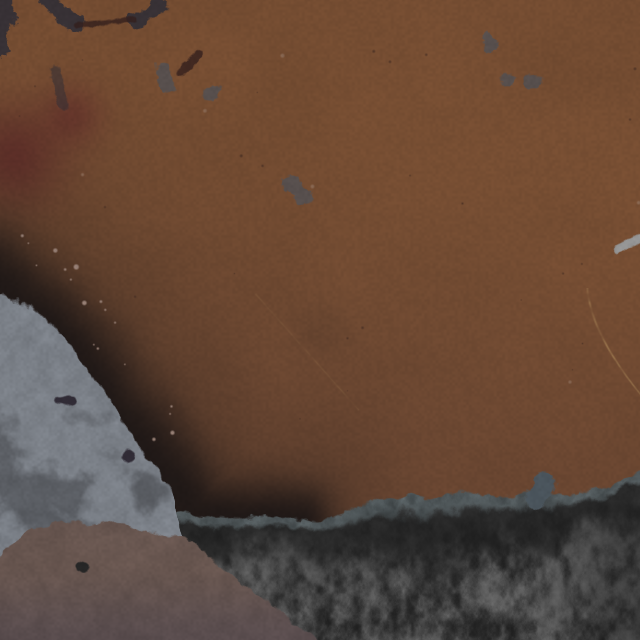
Reproduce this texture procedurally as a WebGL 1 fragment shader.

```glsl
precision highp float;
// Weathered painted metal: a rust-brown sheet with shadow, stain and chips,
// beside a pale patch, a pinkish mound and a grimy ledge.
// Bent-line height profiles bound the layers; value noise roughens them.
uniform vec2 u_resolution;

float hash(vec2 p) { return fract(sin(dot(p, vec2(127.1, 311.7))) * 43758.5); }

float noise(vec2 p) {
  vec2 i = floor(p), f = fract(p);
  f = f * f * (3.0 - 2.0 * f);
  return mix(mix(hash(i), hash(i + vec2(1, 0)), f.x),
             mix(hash(i + vec2(0, 1)), hash(i + vec2(1, 1)), f.x), f.y);
}

float fbm(vec2 p) {
  float sum = 0.0, amp = 0.5;
  for (int i = 0; i < 5; i++) {
    sum += amp * noise(p);
    p = p * 2.03 + vec2(7.3, 3.1);
    amp *= 0.5;
  }
  return sum;
}

// Distance to a segment from s.xy to s.zw
float segment(vec2 p, vec4 s) {
  vec2 d = s.zw - s.xy, q = p - s.xy;
  return length(q - d * clamp(dot(q, d) / dot(d, d), 0.0, 1.0));
}

float cover(float d) {
  float w = max(0.002, 0.7 / u_resolution.y);
  return 1.0 - smoothstep(-w, w, d);
}

float glow(vec2 p, vec2 c, float r) { vec2 q = (p - c) / r; return exp(-dot(q, q)); }

// Ragged flake; n is signed noise
float chip(vec2 p, float n, vec4 s, float r) { return cover(segment(p, s) - r + n * r * 1.9); }

// Height profiles: slopes that change at given places
float bend(float x, float start, float slope) { return slope * max(x - start, 0.0); }
float patchTop(float x) {
  return 0.537 - 0.24 * x - bend(x, 0.05, 0.8) - bend(x, 0.1, 0.4) - bend(x, 0.27, 3.0);
}
float ledgeTop(float x) {
  return 0.204 - 0.03 * x + bend(x, 0.5, 0.38) - bend(x, 0.58, 0.25) - bend(x, 0.7, 0.1) + bend(x, 0.9, 0.3);
}
float moundTop(float x) {
  return 0.13 + 0.9 * x - bend(x, 0.05, 0.75) - bend(x, 0.12, 0.27) - bend(x, 0.28, 0.65);
}

vec3 rustSheet(vec2 p) {
  vec3 col = mix(vec3(0.415, 0.275, 0.195), vec3(0.46, 0.302, 0.195), smoothstep(0.25, 0.95, p.y + 0.2 * p.x));
  col *= 0.95 + 0.1 * fbm(p * 9.0);
  float stain = 0.7 * glow(p, vec2(0.02, 0.755), 0.075) + 0.5 * glow(p, vec2(0.115, 0.82), 0.045);
  col = mix(col, vec3(0.36, 0.15, 0.15), stain);
  float d = min(segment(p, vec4(-0.02, 0.57, 0.1, 0.46)), segment(p, vec4(0.1, 0.46, 0.3, 0.2)));
  d = min(d, segment(p, vec4(0.3, 0.2, 0.47, 0.185)) * 1.25) + (fbm(p * 11.0) - 0.5) * 0.025;
  float shade = 0.75 * exp(-d * d / 0.0056) + 0.22 * exp(-d * d / 0.045);
  shade += 0.1 * glow(p, vec2(0.5, 0.48), 0.045);
  return mix(col, vec3(0.115, 0.09, 0.085), min(shade, 1.0));
}

vec3 addMarks(vec3 col, vec2 p) {
  float n = fbm(p * 75.0) - 0.5;
  // Dark flakes and cracks
  float dark = chip(p, n, vec4(0.0, 0.93, 0.008, 1.0), 0.015);
  dark = max(dark, chip(p, n, vec4(0.075, 0.995, 0.12, 0.96), 0.012));
  dark = max(dark, chip(p, n, vec4(0.21, 0.967, 0.25, 0.99), 0.011));
  dark = max(dark, chip(p, n, vec4(0.085, 0.89, 0.1, 0.835), 0.008) * 0.6);
  col = mix(col, vec3(0.19, 0.18, 0.21), dark * 0.9);
  float crack = chip(p, n, vec4(0.12, 0.96, 0.21, 0.97), 0.004);
  crack = max(crack, chip(p, n, vec4(0.28, 0.885, 0.31, 0.915), 0.006));
  col = mix(col, vec3(0.2, 0.12, 0.11), crack * 0.8);
  // Blue-grey chips
  float blue = chip(p, n, vec4(0.455, 0.714, 0.478, 0.69), 0.012);
  blue = max(blue, chip(p, n, vec4(0.255, 0.895, 0.263, 0.865), 0.011));
  blue = max(blue, chip(p, n, vec4(0.763, 0.937, 0.768, 0.932), 0.011));
  blue = max(blue, chip(p, n, vec4(0.79, 0.88, 0.796, 0.876), 0.011));
  blue = max(blue, chip(p, n, vec4(0.827, 0.872, 0.834, 0.872), 0.01));
  blue = max(blue, chip(p, n, vec4(0.325, 0.853, 0.333, 0.857), 0.01));
  col = mix(col, vec3(0.32, 0.31, 0.32), blue * 0.85);
  // Curved and straight scratches
  float arc = 0.918 + 1.6 * pow(max(0.55 - p.y, 0.0), 1.65);
  float line = cover(abs(p.x - arc) - 0.0015) * step(0.38, p.y) * step(p.y, 0.55);
  line = max(line, 0.3 * cover(segment(p, vec4(0.4, 0.54, 0.56, 0.36)) - 0.001));
  col = mix(col, vec3(0.6, 0.46, 0.3), line * noise(p * 95.0));
  return mix(col, vec3(0.58), chip(p, n, vec4(0.967, 0.612, 1.0, 0.628), 0.006));
}

vec3 addSpecks(vec3 col, vec2 p) {
  for (int i = 0; i < 32; i++) {
    float k = float(i), x = hash(vec2(k, 1.7)), y = hash(vec2(k, 5.3)), size = hash(vec2(k, 9.1));
    vec2 nearEdge = vec2(x * 0.27, patchTop(x * 0.27) + 0.02 + 0.13 * y);
    float bright = cover(length(p - nearEdge) - 0.004 * size * size);
    col = mix(col, vec3(0.58, 0.49, 0.45), bright * step(0.45, size));
    float dot2 = cover(length(p - vec2(x, 0.28 + 0.7 * y)) - 0.003 * size);
    col = mix(col, mix(vec3(0.23, 0.15, 0.12), vec3(0.58, 0.47, 0.4), step(0.72, size)), 0.6 * dot2);
  }
  return col;
}

vec3 ledge(vec2 p, float depth) {
  float blotch = fbm(p * 13.0 + 4.0), fine = fbm(p * vec2(70.0, 50.0));
  float pale = smoothstep(0.04, 0.14, depth + (blotch - 0.5) * 0.16) * (1.0 - 0.55 * smoothstep(0.82, 1.0, p.x));
  vec3 col = mix(vec3(0.15), vec3(0.34), pale * smoothstep(0.22, 0.68, 0.5 * (blotch + fine)));
  float rim = depth / (0.018 + 0.024 * glow(p, vec2(0.7, 0.22), 0.16)) + (fine - 0.5) * 0.9;
  return mix(vec3(0.31, 0.34, 0.35), col, smoothstep(0.4, 1.0, rim)) * (0.72 + 0.56 * fine);
}

vec3 palePatch(vec2 p, float n) {
  float grime = smoothstep(0.48, 0.7, fbm(p * 17.0) + 0.22 * glow(p, vec2(0.0, 0.24), 0.12));
  vec3 col = mix(vec3(0.48, 0.5, 0.53), vec3(0.31, 0.32, 0.34), grime * (0.75 - 0.75 * smoothstep(0.27, 0.46, p.y)));
  float spots = max(chip(p, n, vec4(0.09, 0.375, 0.113, 0.374), 0.006), chip(p, n, vec4(0.2, 0.289, 0.203, 0.287), 0.008));
  return mix(col * (1.0 + 0.16 * n), vec3(0.19, 0.17, 0.21), spots);
}

void main() {
  vec2 p = gl_FragCoord.xy / u_resolution;
  float n = fbm(p * 45.0) - 0.5;
  vec3 col = addSpecks(addMarks(rustSheet(p), p), p);
  float depth = ledgeTop(p.x) - p.y + n * 0.022;
  col = mix(col, ledge(p, depth), cover(-depth) * step(0.275, p.x));
  col = mix(col, vec3(0.29, 0.33, 0.36), chip(p, n, vec4(0.835, 0.222, 0.85, 0.247), 0.018));
  float edge = (p.y - patchTop(p.x)) / 1.6 + n * 0.018;
  col = mix(col, palePatch(p, n), cover(edge) * cover(p.x - 0.29));
  vec3 mound = mix(vec3(0.35, 0.3, 0.305), vec3(0.405, 0.335, 0.31), smoothstep(0.0, 0.12, p.y));
  mound = mix(mound * (1.0 + 0.16 * n), vec3(0.15), chip(p, n, vec4(0.125, 0.115, 0.131, 0.114), 0.007));
  col = mix(col, mound, cover(p.y - moundTop(p.x) + n * 0.025));
  gl_FragColor = vec4(col * (0.965 + 0.07 * noise(p * 230.0)), 1.0);
}
```
